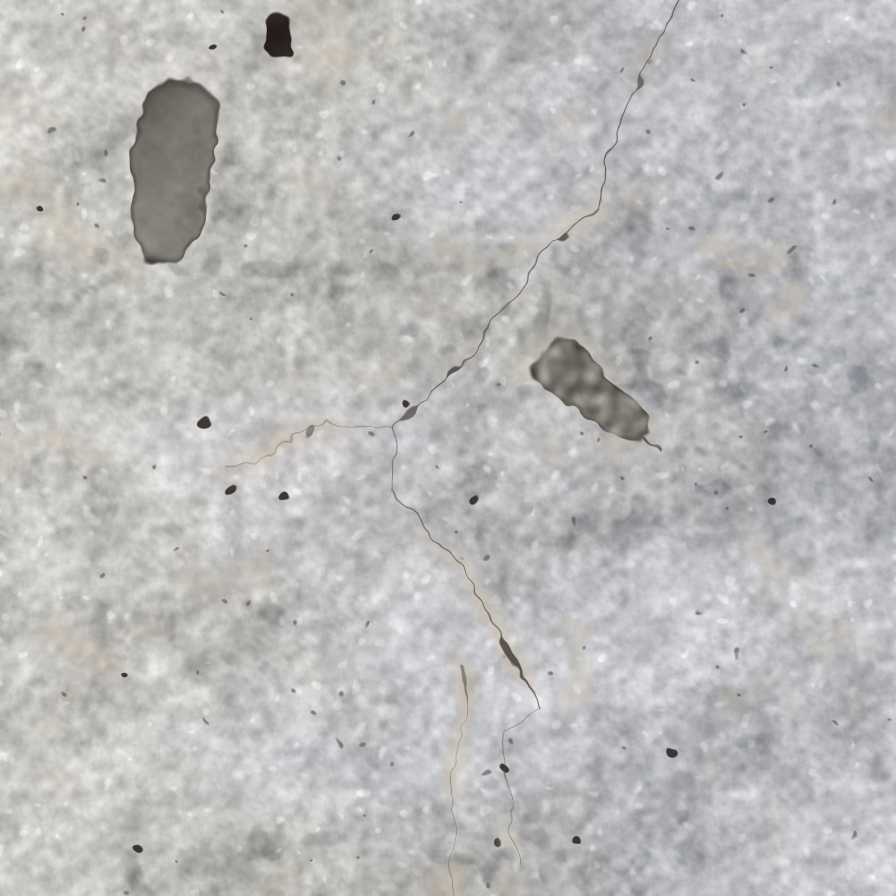
Reproduce this texture procedurally as a WebGL 1 fragment shader.

```glsl
precision highp float;
uniform vec2 u_resolution;

const vec3 WARM_CEMENT = vec3(0.763, 0.756, 0.737);
const vec3 COOL_CEMENT = vec3(0.715, 0.722, 0.738);
const vec3 OCHRE_STAIN = vec3(0.79, 0.745, 0.675);
const vec3 VOID_SHADE = vec3(0.41, 0.39, 0.37);
const vec3 VOID_LIGHT = vec3(0.55, 0.53, 0.505);
const vec3 DEEP_HOLE = vec3(0.18, 0.15, 0.135);
const vec3 CRACK_DARK = vec3(0.29, 0.255, 0.24);
const float CLOUD_CONTRAST = 0.24;
const float MOTTLE_CONTRAST = 0.22;
const float GRAIN_CONTRAST = 0.20;
const float RELIEF_CONTRAST = 0.07;
const float FLECK_DEPTH = 0.10;
const float CRACK_WIDTH = 0.0009;

float hash(vec2 p) {
  return fract(sin(dot(p, vec2(127.1, 311.7))) * 43758.5453);
}

float noise(vec2 p) {
  vec2 i = floor(p), f = fract(p);
  f = f * f * (3.0 - 2.0 * f);
  return mix(mix(hash(i), hash(i + vec2(1, 0)), f.x),
             mix(hash(i + vec2(0, 1)), hash(i + vec2(1, 1)), f.x), f.y);
}

float fbm(vec2 p) {
  float sum = 0.0, amplitude = 0.5;
  for (int i = 0; i < 4; i++) {
    sum += amplitude * noise(p);
    p = mat2(1.6, 1.2, -1.2, 1.6) * p + 17.3;
    amplitude *= 0.5;
  }
  return sum / 0.9375;
}

float relief(vec2 p) {
  return noise(p + vec2(0.35, -0.35)) - noise(p - vec2(0.35, -0.35));
}

float segment(vec2 p, vec2 a, vec2 b) {
  vec2 ab = b - a;
  return length(p - a - ab * clamp(dot(p - a, ab) / dot(ab, ab), 0.0, 1.0));
}

float path(vec2 p, vec2 a, vec2 b, vec2 c, vec2 d, vec2 e) {
  return min(min(segment(p, a, b), segment(p, b, c)),
             min(segment(p, c, d), segment(p, d, e)));
}

// Signed distance to a tapered, rounded cavity; its upper end is the wide one.
float cavity(vec2 p, vec2 center, float angle, vec2 size, float taper) {
  float c = cos(angle), s = sin(angle);
  vec2 q = mat2(c, -s, s, c) * (p - center) / size;
  q.x /= 1.0 + taper * clamp(q.y, -1.0, 1.0);
  q = abs(q);
  return (pow(q.x * q.x * q.x + q.y * q.y * q.y, 1.0 / 3.0) - 1.0) * size.x;
}

// One randomly sized pit in some cells of a grid.
float pits(vec2 p, float cells, float chance, float radius, float blur) {
  vec2 id = floor(p * cells);
  vec2 center = 0.25 + 0.5 * vec2(hash(id + 3.1), hash(id + 7.7));
  float r = radius * mix(0.5, 1.0, hash(id + 11.9));
  float d = length((fract(p * cells) - center) / cells) - r;
  return step(hash(id + 23.5), chance) * (1.0 - smoothstep(-blur, blur, d));
}

void main() {
  float pixel = 1.0 / min(u_resolution.x, u_resolution.y);
  vec2 p = gl_FragCoord.xy * pixel;
  vec2 wobble = vec2(noise(p * 28.0), noise(p * 28.0 + 41.0)) - 0.5;
  vec2 jag = vec2(noise(p * 95.0 + 9.0), noise(p * 95.0 + 63.0)) - 0.5;
  vec2 ragged = p + wobble * 0.014 + jag * 0.006;

  // Cement surface: clouds, mottling, grain and flecks
  float cloud = fbm(p * vec2(3.5, 6.0) + 5.0) - 0.5;
  float mottle = fbm(p * 27.0 + 31.0) - 0.5;
  float grain = fbm(p * 105.0 + 77.0) - 0.5;
  float coolness = smoothstep(0.1, 0.9, p.x + cloud * 1.2 - 0.1 * (p.y - 0.5));
  vec3 color = mix(WARM_CEMENT, COOL_CEMENT, coolness);
  color += cloud * CLOUD_CONTRAST + mottle * MOTTLE_CONTRAST + grain * GRAIN_CONTRAST;
  color += RELIEF_CONTRAST * relief(p * 85.0);
  float fleck = smoothstep(0.62, 0.88, noise(ragged * 46.0 + 19.0));
  color -= FLECK_DEPTH * fleck * smoothstep(0.15, -0.15, cloud) * vec3(1.05, 1.0, 0.92);
  color += 0.09 * pits(ragged + 0.37, 42.0, 0.22, 0.005, 0.002);
  color = mix(color, OCHRE_STAIN, 0.4 * smoothstep(0.64, 0.8, fbm(p * 14.0 + 90.0)));

  // Soft stains and dark pits
  color -= 0.17 * pits(ragged + 0.13, 6.0, 0.18, 0.016, 0.009);
  color = mix(color, CRACK_DARK, 0.55 * pits(ragged, 38.0, 0.07, 0.003, 0.0015));
  color = mix(color, DEEP_HOLE, 0.9 * pits(ragged + 0.71, 10.0, 0.13, 0.006, pixel));

  // Cracks: an open branching line and fainter hairlines
  vec2 knee = vec2(0.44, 0.522), fork = vec2(0.605, 0.21);
  vec2 bend = vec2(0.612, 0.72);
  float open = path(ragged, vec2(0.76, 1.01), vec2(0.692, 0.87), vec2(0.672, 0.766), bend, vec2(0.53, 0.61));
  open = min(open, path(ragged, vec2(0.53, 0.61), knee, vec2(0.434, 0.452), vec2(0.525, 0.355), fork));
  float hair = path(ragged, knee, vec2(0.36, 0.53), vec2(0.31, 0.505), vec2(0.29, 0.485), vec2(0.25, 0.48));
  hair = min(hair, path(ragged, vec2(0.513, 0.255), vec2(0.522, 0.2), vec2(0.512, 0.14), vec2(0.505, 0.09), vec2(0.505, -0.01)));
  hair = min(hair, path(ragged, fork, vec2(0.565, 0.18), vec2(0.56, 0.14), vec2(0.572, 0.1), vec2(0.577, 0.03)));
  float nearest = min(open, hair);
  float stain = exp(-nearest * nearest * 5000.0) * smoothstep(0.35, 0.75, noise(p * 16.0 + 3.0));
  color = mix(color, OCHRE_STAIN, 0.6 * stain);
  float width = CRACK_WIDTH * (0.6 + 5.0 * smoothstep(0.76, 0.92, noise(p * 22.0 + 50.0)));
  float strength = mix(0.55, 0.95, noise(p * 12.0 + 8.0));
  color = mix(color, CRACK_DARK, strength * (1.0 - smoothstep(width - pixel, width + pixel, open)));
  color = mix(color, CRACK_DARK, 0.75 * strength * (1.0 - smoothstep(width * 0.5 - pixel, width * 0.5 + pixel, hair)));

  // Tall smooth cavity, shaded at the rim and black at its foot
  vec2 tallCenter = vec2(0.192, 0.805);
  float tall = cavity(ragged, tallCenter, -0.15, vec2(0.043, 0.104), 0.2);
  float lit = 0.45 + 2.5 * (p.x - tallCenter.x) - 3.0 * (p.y - tallCenter.y) + 1.6 * (fbm(p * 18.0) - 0.5);
  vec3 tallColor = mix(VOID_SHADE, VOID_LIGHT, clamp(lit, 0.0, 1.0)) + 0.08 * grain;
  float foot = smoothstep(0.725, 0.708, p.y + 0.25 * (p.x - 0.15));
  tallColor = mix(tallColor, DEEP_HOLE, max(foot, 0.4 * smoothstep(-0.006, 0.0, tall)));
  color += 0.05 * smoothstep(0.012, 0.0, tall);
  color = mix(color, tallColor, 1.0 - smoothstep(-pixel, pixel, tall));

  // Slanted cavity with a pebbly floor and a thin tail
  float slanted = cavity(ragged, vec2(0.66, 0.564), 0.9, vec2(0.029, 0.072), 0.35);
  float tail = segment(ragged, vec2(0.705, 0.522), vec2(0.74, 0.503)) - 0.0012;
  vec3 pebbles = mix(VOID_SHADE, VOID_LIGHT, 0.55) + 0.24 * relief(p * 75.0) + 0.12 * grain;
  pebbles -= 0.1 * smoothstep(-0.006, 0.0, slanted);
  color = mix(color, OCHRE_STAIN, 0.4 * smoothstep(0.014, 0.0, slanted));
  color = mix(color, pebbles, 1.0 - smoothstep(-pixel, pixel, min(slanted, tail)));

  // Deep ragged hole
  float hole = cavity(ragged, vec2(0.311, 0.962), 0.0, vec2(0.017, 0.024), 0.1);
  color = mix(color, DEEP_HOLE + 0.15 * mottle, 1.0 - smoothstep(-pixel, pixel, hole));

  gl_FragColor = vec4(clamp(color, 0.0, 1.0), 1.0);
}
```
